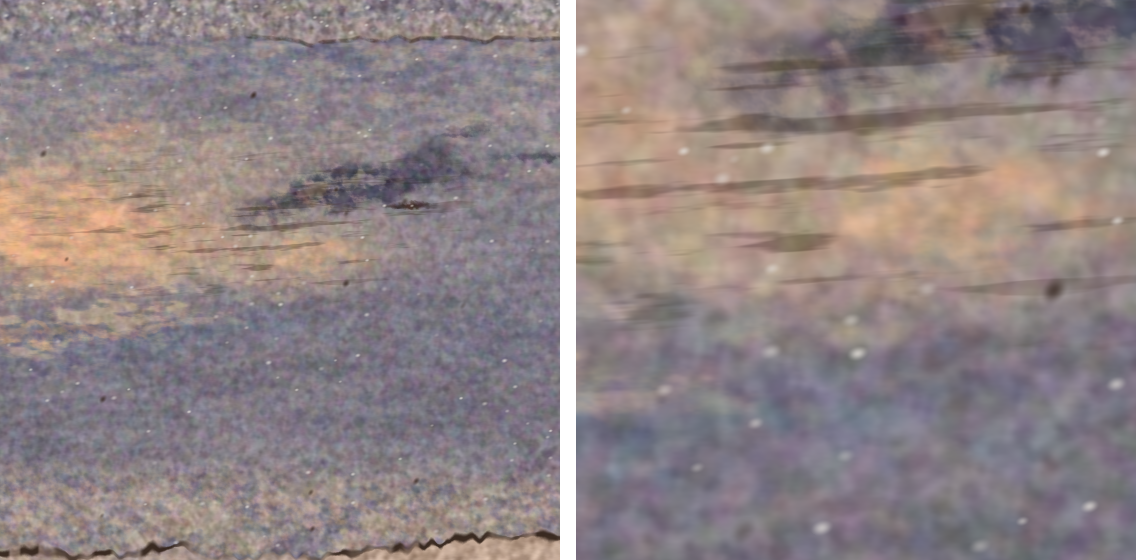
Left: the whole. Right: its middle third, enlarged.
This texture is drawn by a Shadertoy shader. Its source:

```glsl
const vec3 SLATE = vec3(0.468, 0.448, 0.496);
const vec3 MIST = vec3(0.585, 0.555, 0.582);
const vec3 BLUE = vec3(0.42, 0.435, 0.53);
const vec3 TAN = vec3(0.675, 0.6, 0.545);
const vec3 ORANGE = vec3(0.89, 0.68, 0.52);
const vec3 STAIN = vec3(0.27, 0.265, 0.33);
const vec3 CRACK = vec3(0.19, 0.13, 0.095);
const vec3 CLAY = vec3(0.74, 0.63, 0.55);
const vec3 GLINT = vec3(0.88, 0.86, 0.84);
const mat2 TURN = mat2(0.83, 0.56, -0.56, 0.83);
const float GRAIN_CELLS = 100.0;
const float GRAIN_CONTRAST = 0.19;
const float GRAIN_CHROMA = 0.06;

float hash(vec2 p) {
    uvec2 q = uvec2(ivec2(floor(p)) + 4096) * uvec2(1597334673u, 3812015801u);
    uint n = (q.x ^ q.y) * 1597334673u;
    n = (n ^ (n >> 15)) * 2246822519u;
    return float((n ^ (n >> 13)) >> 8) / 16777216.0;
}

float noise(vec2 p) {
    vec2 i = floor(p), f = fract(p);
    f = f * f * (3.0 - 2.0 * f);
    return mix(mix(hash(i), hash(i + vec2(1, 0)), f.x),
               mix(hash(i + vec2(0, 1)), hash(i + vec2(1, 1)), f.x), f.y);
}

float fbm(vec2 p) {
    float sum = 0.0, amp = 0.533;
    for (int i = 0; i < 4; i++) {
        sum += amp * noise(p);
        p = p * 2.03 + 17.3;
        amp *= 0.5;
    }
    return sum;
}

// Soft ellipse (center, radii), sheared to rise to the right
float blob(vec2 p, vec4 shape, float slope) {
    vec2 d = p - shape.xy;
    d.y -= slope * d.x;
    return 1.0 - smoothstep(0.4, 1.6, length(d / shape.zw));
}

// Sparse soft pebbles of varied strength, one per chosen cell
float pebbles(vec2 p, float cells, float density) {
    vec2 g = p * cells, id = floor(g);
    vec2 d = fract(g) - 0.4 - 0.2 * vec2(hash(id + 31.0), hash(id + 67.0));
    d.y -= 0.4 * d.x;
    float size = 0.27 + 0.2 * hash(id + 89.0);
    float strength = 0.3 + 0.7 * hash(id + 113.0);
    return strength * step(hash(id), density) * smoothstep(size, 0.0, length(d));
}

float line(float dist, float width) {
    return smoothstep(width, 0.2 * width, abs(dist));
}

void mainImage(out vec4 fragColor, in vec2 fragCoord) {
    vec2 uv = fragCoord / iResolution.xy;
    float x = uv.x, y = uv.y;
    vec2 level = uv - vec2(0, 0.06 * x);
    float streak = fbm(level * vec2(5, 24));
    float patches = fbm(uv * vec2(13, 32) + 40.0);
    float fine = fbm(uv * vec2(28, 75) + 9.0);
    float crumbs = fbm(TURN * uv * vec2(60, 75) + 5.0);
    vec2 p = uv + (vec2(streak, patches) - 0.5) * vec2(0.16, 0.07)
           + (vec2(fine, crumbs) - 0.5) * vec2(0.06, 0.03);

    // Slate ground, paler towards the top and the lower edge
    float low = smoothstep(0.26, 0.08, y);
    float pale = 0.5 * smoothstep(0.4, 0.8, y) + 0.35 * low;
    vec3 col = mix(SLATE, MIST, clamp(pale + 1.1 * streak - 0.45, 0.0, 1.0));
    float blue = blob(p, vec4(0.45, 0.895, 0.6, 0.04), 0.0)
               + blob(p, vec4(0.25, 0.385, 0.28, 0.03), 0.12)
               + 0.5 * blob(p, vec4(0.95, 0.41, 0.25, 0.05), 0.0);
    col = mix(col, BLUE, 0.55 * min(blue, 1.0));

    // Sandy bands and the orange patch
    float clumps = smoothstep(0.42, 0.68, 0.5 * (patches + fine));
    float sand = 0.85 * blob(p, vec4(0.2, 0.61, 0.4, 0.14), 0.04)
               + 0.55 * blob(p, vec4(0.55, 0.54, 0.22, 0.055), 0.05)
               + clumps * blob(p, vec4(0.1, 0.44, 0.33, 0.08), 0.06)
               + 0.5 * clumps * smoothstep(0.55, 0.8, y);
    sand += 0.85 * smoothstep(0.21, 0.13, p.y + 0.02 * x) * smoothstep(0.33, 0.62, 0.5 * (patches + crumbs));
    col = mix(col, TAN, min(sand, 1.0));
    float orange = blob(p, vec4(0.07, 0.59, 0.29, 0.088), -0.08)
                 + 0.6 * blob(p, vec4(0.57, 0.55, 0.075, 0.022), 0.06)
                 + 0.5 * blob(p, vec4(0.2, 0.755, 0.08, 0.02), 0.05)
                 + 0.5 * blob(p, vec4(0.12, 0.405, 0.2, 0.012), 0.04);
    orange = min(orange, 1.0);
    col = mix(col, ORANGE, orange * clamp(0.2 + 1.2 * fine, 0.0, 1.0));

    // Dark slanting stain, broken up by crumbs
    float gaps = smoothstep(0.34, 0.62, 0.5 * (fine + crumbs));
    float stain = gaps * blob(p, vec4(0.64, 0.67, 0.18, 0.045), 0.15);
    stain = max(stain, (0.55 + 0.4 * gaps) * blob(p, vec4(0.735, 0.695, 0.075, 0.042), 0.45));
    stain = max(stain, 0.7 * gaps * blob(p, vec4(0.83, 0.765, 0.07, 0.012), 0.35));
    vec2 ragged = uv + vec2(0, 0.015 * (crumbs - 0.5));
    stain = max(stain, 0.8 * gaps * blob(ragged, vec4(0.96, 0.72, 0.1, 0.008), 0.0));
    col = mix(col, STAIN, 0.9 * stain);

    // Thin dark scratch and seams
    col = mix(col, CRACK, 0.7 * blob(ragged, vec4(0.73, 0.633, 0.04, 0.005), 0.02));
    float seams = smoothstep(0.6, 0.76, fbm(level * vec2(11, 85) + 71.0));
    col = mix(col, CRACK, 0.35 * seams * blob(uv, vec4(0.45, 0.6, 0.38, 0.13), 0.05));

    // Gravel ledge along the top
    float ledge = y - 0.913 - 0.02 * noise(vec2(x * 9.0, 3)) - 0.01 * noise(vec2(x * 45.0, 8));
    float gravel = smoothstep(-0.01, 0.02, ledge);
    float rim = smoothstep(-0.003, 0.005, ledge) * smoothstep(0.05, 0.0, ledge);
    col = mix(col, TAN, 0.8 * rim * smoothstep(0.2, 0.7, x));
    col = mix(col, CRACK, 0.5 * line(ledge, 0.006) * smoothstep(0.3, 0.5, x) * gaps);

    // Grain in brightness and in tint
    vec2 t = TURN * uv * GRAIN_CELLS;
    float coarse = noise(t) - 0.5;
    float small = noise(uv * TURN * GRAIN_CELLS * 1.7 + 50.0) - 0.5;
    float rough = 0.75 + 0.9 * gravel + 0.45 * low - 0.35 * orange;
    col += GRAIN_CONTRAST * rough * (0.65 * coarse + 0.4 * small) + 0.12 * (fine - 0.5);
    t *= 0.75;
    col += GRAIN_CHROMA * (vec3(noise(t + 11.0), noise(t + 213.0), noise(t + 417.0)) - 0.5);

    // Glinting and dark pebbles
    col = mix(col, GLINT, 0.8 * pebbles(TURN * uv, 72.0, 0.03 + 0.12 * gravel));
    col = mix(col, CRACK, 0.8 * pebbles(uv + 0.37, 48.0, 0.007));

    // Ragged crack and pale clay at the bottom edge
    float edge = 0.036 * smoothstep(0.5, 1.0, x) + 0.014 * line(x - 0.3, 0.08)
               + 0.014 * (noise(vec2(x * 22.0, 5)) + noise(vec2(x * 70.0, 9))) - 0.004;
    float opening = 1.0 - 0.85 * smoothstep(0.31, 0.35, x) * smoothstep(0.62, 0.52, x);
    opening *= 0.45 + 0.55 * smoothstep(0.2, 0.5, noise(vec2(x * 38.0, 21)));
    float below = smoothstep(0.003, -0.003, y - edge) * mix(0.5, 0.9, smoothstep(0.4, 0.7, x));
    col = mix(col, CLAY + 0.22 * coarse + 0.2 * (fine - 0.5), below);
    float width = max(0.009 * noise(vec2(x * 40.0, 14)) + 0.012 * crumbs - 0.001, 0.003);
    col = mix(col, CRACK, 0.92 * opening * line(y - edge, width));

    fragColor = vec4(clamp(col, 0.0, 1.0), 1.0);
}
```
